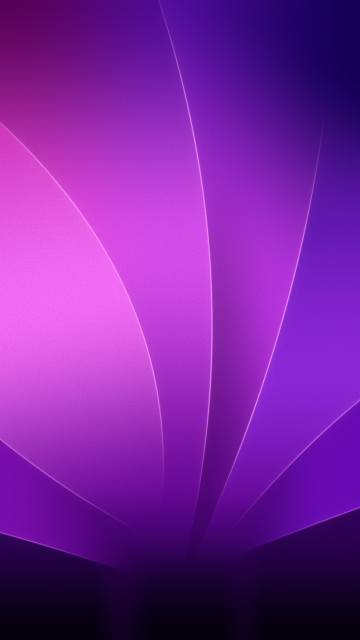
Write a WebGL 1 fragment shader that draws this background.

```glsl
precision highp float;
// Glowing violet petals fanning upward from a dark base, edged with thin light.
uniform vec2 u_resolution;

const vec3 BASE = vec3(0.38, 0.02, 0.57);
const vec3 RIM = vec3(1.0, 0.62, 1.0);

// Gradient noise for the fine grain.
vec2 hashGradient(vec2 cell) {
  vec2 q = vec2(dot(cell, vec2(127.1, 311.7)), dot(cell, vec2(269.5, 183.3)));
  return fract(sin(q) * 43758.5) * 2.0 - 1.0;
}

float gradientNoise(vec2 p) {
  vec2 cell = floor(p), f = fract(p);
  vec2 w = f * f * f * (f * (f * 6.0 - 15.0) + 10.0);
  float a = dot(hashGradient(cell), f);
  float b = dot(hashGradient(cell + vec2(1, 0)), f - vec2(1, 0));
  float c = dot(hashGradient(cell + vec2(0, 1)), f - vec2(0, 1));
  float d = dot(hashGradient(cell + vec2(1, 1)), f - vec2(1, 1));
  return mix(mix(a, b, w.x), mix(c, d, w.x), w.y);
}

// Signed distance to a cubic across = k(along - centre), in across units.
float curveOffset(float along, float across, float centre, vec4 k, float ratio) {
  float t = along - centre;
  float value = k.x + t * (k.y + t * (k.z + t * k.w));
  float slope = k.y + t * (2.0 * k.z + 3.0 * t * k.w);
  return (across - value) / sqrt(1.0 + slope * slope * ratio * ratio);
}

// Three-colour ramp with stops at the heights in s.
vec3 ramp(vec3 low, vec3 mid, vec3 high, vec3 s, float h) {
  return mix(mix(low, mid, smoothstep(s.x, s.y, h)), high, smoothstep(s.y, s.z, h));
}

// One where d is positive, with a smooth edge.
float side(float d, float px) {
  return smoothstep(-px, px, d);
}

// Soft window that opens from a to b and closes from c to d.
float window(float a, float b, float c, float d, float t) {
  return smoothstep(a, b, t) * (1.0 - smoothstep(c, d, t));
}

// Thin bright rim with a faint halo.
float rim(float d, float px) {
  float w = max(0.0021, 0.7 * px);
  return 0.65 * exp(-d * d / (w * w)) + 0.09 * exp(-abs(d) / 0.011);
}

void main() {
  vec2 uv = gl_FragCoord.xy / u_resolution;
  float u = uv.x, v = uv.y;
  float aspect = u_resolution.y / u_resolution.x;
  float px = 1.0 / u_resolution.x;

  // Upright petal edges, then the low side edges.
  float leftEdge = curveOffset(v, u, 0.27, vec4(0.454, 0.0, -1.18, -0.71), 1.0 / aspect);
  float midEdge = curveOffset(v, u, 0.49, vec4(0.589, 0.0, -0.57, 0.0), 1.0 / aspect);
  float rightEdge = curveOffset(v, u, 0.505, vec4(0.787, 0.498, -0.434, 0.0), 1.0 / aspect);
  float rightWing = aspect * curveOffset(u, v, 0.8, vec4(0.271, 0.581, -0.305, 0.0), aspect);
  float rightFloor = aspect * curveOffset(u, v, 0.8, vec4(0.165, 0.22, -0.05, 0.0), aspect);
  float leftWing = aspect * curveOffset(u, v, 0.0, vec4(0.314, -0.45, 0.2, 0.0), aspect);
  float leftFloor = aspect * curveOffset(u, v, 0.0, vec4(0.168, -0.155, -0.06, 0.0), aspect);

  // Back petals on both sides of the middle edge.
  float across = smoothstep(0.0, 0.5, u);
  vec3 pinkMid = mix(vec3(0.92, 0.28, 0.85), vec3(0.82, 0.30, 0.91), across);
  vec3 pinkTop = mix(vec3(0.34, 0.0, 0.34), vec3(0.30, 0.04, 0.57), across);
  vec3 color = ramp(BASE, pinkMid, pinkTop, vec3(0.17, 0.61, 1.02), v);

  vec3 blueTop = mix(vec3(0.28, 0.04, 0.58), vec3(0.08, 0.0, 0.34), smoothstep(0.45, 1.0, u));
  vec3 violet = ramp(BASE, vec3(0.70, 0.20, 0.85), blueTop, vec3(0.17, 0.60, 1.03), v + 0.35 * (u - 0.6));
  float shade = 0.2 * (1.0 - smoothstep(0.0, 0.18, midEdge)) * (1.0 - smoothstep(0.5, 0.8, v));
  color = mix(color, violet * (1.0 - shade), side(midEdge, px));

  // Right petal, merging with the one behind it near the top.
  vec3 indigo = ramp(BASE, vec3(0.54, 0.15, 0.83), vec3(0.14, 0.01, 0.48), vec3(0.15, 0.42, 0.95), v);
  color = mix(color, indigo, side(rightEdge, px) * (1.0 - smoothstep(0.62, 0.86, v)));

  // Bright left petal.
  vec3 rose = ramp(BASE, vec3(0.94, 0.42, 0.95), vec3(0.76, 0.15, 0.66), vec3(0.15, 0.55, 0.97), v + 0.12 * (0.3 - u));
  color = mix(color, rose, side(-leftEdge, px));

  // Dark floor and the two low wings.
  vec3 ground = mix(vec3(0.015, 0.0, 0.05), vec3(0.18, 0.005, 0.34), smoothstep(0.0, 0.19, v));
  color = mix(ground, color, smoothstep(0.09, 0.25, v));
  vec3 wingLeft = mix(vec3(0.47, 0.05, 0.67), vec3(0.25, 0.0, 0.41), smoothstep(0.0, 0.42, u));
  vec3 wingRight = mix(vec3(0.22, 0.01, 0.38), vec3(0.41, 0.04, 0.70), smoothstep(0.6, 0.92, u));
  color = mix(color, wingLeft, side(-leftWing, px) * (1.0 - smoothstep(0.2, 0.44, u)));
  color = mix(color, wingRight, side(-rightWing, px) * smoothstep(0.6, 0.8, u));
  color = mix(color, ground, side(-leftFloor, px) * (1.0 - smoothstep(0.25, 0.42, u)));
  color = mix(color, ground, side(-rightFloor, px) * smoothstep(0.6, 0.74, u));

  // Light along the edges, fading toward their ends.
  float light = rim(leftEdge, px) * window(0.21, 0.45, 0.68, 0.9, v);
  light += rim(midEdge, px) * window(0.16, 0.42, 0.75, 1.08, v);
  light += rim(rightEdge, px) * window(0.17, 0.38, 0.55, 0.84, v);
  light += 0.65 * rim(rightWing, px) * smoothstep(0.62, 0.88, u);
  light += 0.5 * rim(rightFloor, px) * smoothstep(0.68, 0.95, u);
  light += 0.6 * rim(leftWing, px) * (1.0 - smoothstep(0.1, 0.42, u));
  light += 0.5 * rim(leftFloor, px) * (1.0 - smoothstep(0.08, 0.32, u));
  color = mix(color, RIM, clamp(light, 0.0, 1.0));

  color *= 1.0 + 0.05 * gradientNoise(vec2(u, v * aspect) * 190.0);
  gl_FragColor = vec4(color, 1.0);
}
```
